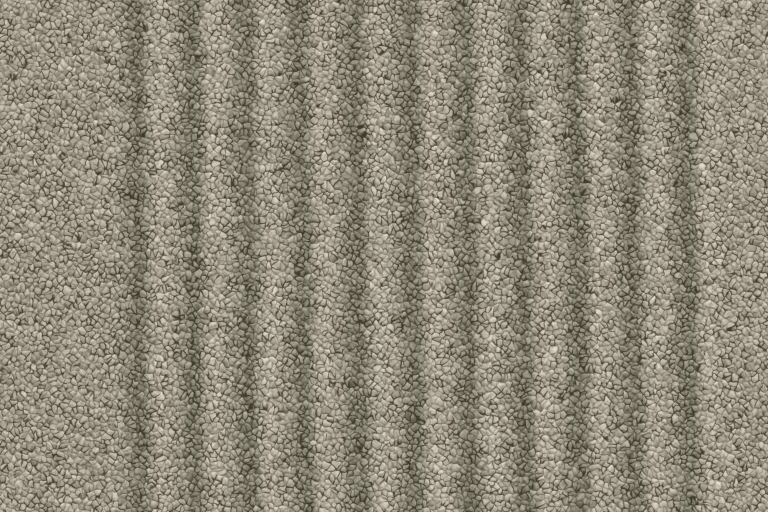
A Shadertoy shader for this texture:

```glsl
// Pebbled grey-olive leather with eleven soft vertical grooves between plain margins.

float hash(vec2 p) {
    return fract(sin(dot(p, vec2(127.1, 311.7))) * 43758.5453);
}

vec2 hash2(vec2 p) {
    return vec2(hash(p), hash(p + 57.3));
}

float noise(vec2 p) {
    vec2 i = floor(p), f = fract(p);
    f = f * f * (3.0 - 2.0 * f);
    return mix(mix(hash(i), hash(i + vec2(1, 0)), f.x),
               mix(hash(i + vec2(0, 1)), hash(i + vec2(1, 1)), f.x), f.y);
}

// Voronoi pebbles: x = gap to the next pebble, y = random tone, zw = offset from the centre
vec4 pebbles(vec2 p) {
    vec2 cell = floor(p), offset = vec2(0), id = vec2(0);
    float nearest = 9.0, second = 9.0;
    for (int y = -1; y <= 1; y++)
    for (int x = -1; x <= 1; x++) {
        vec2 c = cell + vec2(x, y);
        vec2 d = p - c - 0.1 - 0.8 * hash2(c);
        float dist = length(d);
        if (dist < nearest) {
            second = nearest;
            nearest = dist;
            offset = d;
            id = c;
        } else {
            second = min(second, dist);
        }
    }
    return vec4(second - nearest, hash(id + 19.7), offset);
}

vec3 leather(vec2 p) {
    // Grooves: steep on the right flank, gentle on the left, leaning slightly
    float wobble = 0.006 * (noise(p * vec2(9, 7)) - 0.5) + 0.012 * (noise(p * 60.0) - 0.5);
    float across = (p.x + wobble - 0.277 + 0.01 * p.y) / 0.1075;
    float d = across - clamp(round(across), 0.0, 10.0);
    float flank = d / (d < 0.0 ? 0.26 : 0.16);
    float groove = exp(-flank * flank);
    float crest = exp(-pow((d - 0.36) / 0.22, 2.0))
                + exp(-pow((d + 0.64) / 0.22, 2.0)) * step(0.0, across);

    // Pebble grain on a turned, gently warped grid
    vec2 q = mat2(0.83, 0.56, -0.56, 0.83) * p * 88.0;
    q += 0.6 * vec2(noise(q * 0.8), noise(q * 0.8 + 31.0));
    q += 0.35 * vec2(noise(q * 2.1 + 7.0), noise(q * 2.1 + 43.0));
    vec4 pebble = pebbles(q);

    // Soft rounded rims, with thin broken cracks running through them
    float rim = exp(-pebble.x * 5.0);
    float broken = smoothstep(0.3, 0.75, noise(q * 1.15 + 11.0));
    float crack = 0.21 * rim + 0.34 * broken * (1.0 - smoothstep(0.0, 0.24, pebble.x));

    // Light from the upper left, pebble tone and fine grain
    float tone = 0.68 + 0.045 * crest - 0.135 * groove;
    tone += 0.2 * dot(pebble.zw, vec2(-0.4, 0.9));
    tone += 0.1 * (pebble.y - 0.5);
    tone += 0.2 * (noise(q * 3.7 + 5.0) - 0.5);
    tone -= crack * (0.95 + 0.1 * groove);

    // Deep shadows level off softly
    tone = 0.24 + 0.5 * (tone - 0.24 + sqrt(pow(tone - 0.24, 2.0) + 0.006));

    // Warm grey, turning slightly greener inside the grooves
    return tone + vec3(0.01 - 0.015 * groove, -0.018, -0.08 - 0.005 * groove);
}

void mainImage(out vec4 fragColor, in vec2 fragCoord) {
    // Nine samples, spread a little beyond the pixel, keep the cracks soft
    vec3 color = vec3(0);
    for (int i = 0; i < 9; i++) {
        vec2 jitter = (vec2(i % 3, i / 3) - 1.0) * 0.4;
        color += leather((fragCoord + jitter) / iResolution.y) / 9.0;
    }
    fragColor = vec4(clamp(color, 0.0, 1.0), 1.0);
}
```
